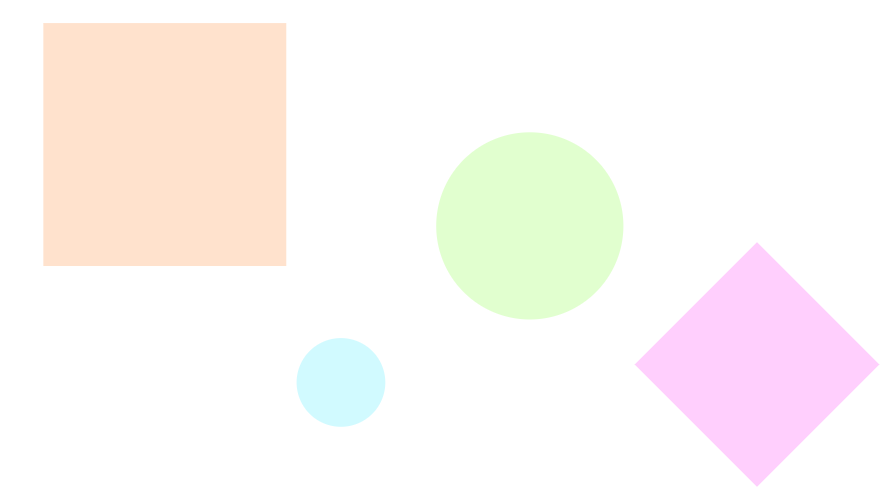
This background is drawn by a WebGL 1 fragment shader. Its source:

```glsl
precision highp float;

uniform vec2 u_resolution;

const vec3 WHITE = vec3(1.0);
const vec3 PEACH = vec3(1.0, 0.886, 0.804);
const vec3 LIME = vec3(0.882, 1.0, 0.812);
const vec3 AQUA = vec3(0.82, 0.98, 1.0);
const vec3 PINK = vec3(1.0, 0.812, 0.992);

// Signed distances, negative inside
float circleDistance(vec2 p, float radius) {
  return length(p) - radius;
}

float squareDistance(vec2 p, float halfSide) {
  vec2 d = abs(p) - halfSide;
  return length(max(d, 0.0)) + min(max(d.x, d.y), 0.0);
}

float diamondDistance(vec2 p, float halfDiagonal) {
  return (abs(p.x) + abs(p.y) - halfDiagonal) * 0.70711;
}

// Lays a flat colour over the base with a one-pixel soft edge
vec3 paint(vec3 base, vec3 colour, float dist, float pixel) {
  return mix(base, colour, clamp(0.5 - dist / pixel, 0.0, 1.0));
}

void main() {
  // Canvas height is one unit
  float pixel = 1.0 / u_resolution.y;
  vec2 p = gl_FragCoord.xy * pixel;

  vec3 colour = WHITE;
  colour = paint(colour, PEACH, squareDistance(p - vec2(0.327, 0.7132), 0.241), pixel);
  colour = paint(colour, LIME, circleDistance(p - vec2(1.0512, 0.5518), 0.1857), pixel);
  colour = paint(colour, AQUA, circleDistance(p - vec2(0.6765, 0.2412), 0.088), pixel);
  colour = paint(colour, PINK, diamondDistance(p - vec2(1.502, 0.2768), 0.2426), pixel);

  gl_FragColor = vec4(colour, 1.0);
}
```
